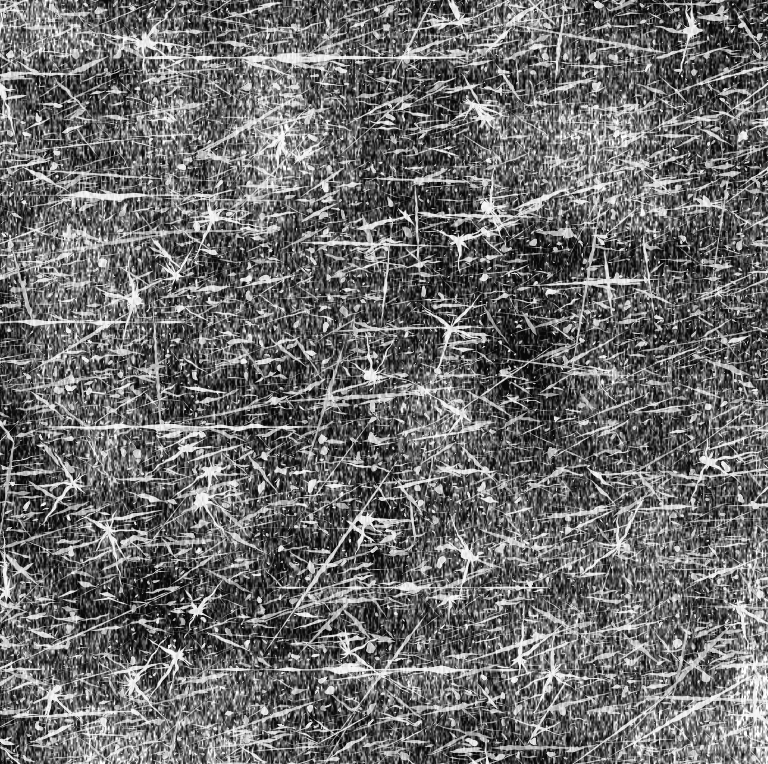
Reproduce this texture procedurally as a Shadertoy shader.

```glsl
// Scratched dark metal: fine vertical grain over blotchy wear, covered with
// ragged tapered scratches, star-shaped chips, flakes and long scuffed lines.
// Scratches are slivers scattered on rotated grids of growing cell size.

const float PI = 3.14159;
const int   SCRATCH_LAYERS = 18;
const float SCRATCH_DENSITY = 0.31;
const float SCRATCH_WIDTH = 0.0026;
const vec2  SCRATCH_LENGTH = vec2(0.028, 0.22);   // shortest, longest
const vec2  GRAIN_COARSE = vec2(520.0, 150.0);
const vec2  GRAIN_FINE = vec2(600.0, 330.0);
const float GRAIN_CONTRAST = 1.12;
const float GRAIN_LEVEL = 0.425;
const float BLOTCH_AMOUNT = 0.85;
const float TONE_GAMMA = 1.6;
const float RAGGED_GRID = 120.0;
const float RAGGED_AMOUNT = 0.0035;
const float STAR_GRID = 8.0;
const int   STAR_RAYS = 6;
const int   SCUFF_LINES = 6;
const float BLACK = 0.03;
const float WHITE = 0.97;

float hash(vec2 p) {
    return fract(sin(dot(p, vec2(127.1, 311.7))) * 43758.5453);
}

float noise(vec2 p) {
    vec2 i = floor(p), f = fract(p);
    f = f * f * (3.0 - 2.0 * f);
    return mix(mix(hash(i), hash(i + vec2(1, 0)), f.x),
               mix(hash(i + vec2(0, 1)), hash(i + vec2(1, 1)), f.x), f.y);
}

vec2 rotate(vec2 p, float a) {
    float c = cos(a), s = sin(a);
    return vec2(c * p.x + s * p.y, c * p.y - s * p.x);
}

// Smoothed inside of an edge; positive distances lie inside
float cover(float inside) {
    return clamp(inside * iResolution.y + 0.5, 0.0, 1.0);
}

// Sliver along x that tapers to both tips; hairlines fade instead of vanishing
float sliver(vec2 p, float halfLength, float width, float belly) {
    float t = p.x / halfLength - belly;
    float w = width * max(0.0, 1.0 - abs(t) / (1.0 + belly * sign(-t)));
    return cover(w - abs(p.y)) * min(1.0, 2.5 * w * iResolution.y);
}

// One grid of scratches around a common direction
float scratchLayer(vec2 uv, float angle, vec2 cell, float rag, float seed) {
    vec2 p = rotate(uv, angle);
    vec2 home = floor(p / cell);
    float paint = 0.0;
    for (int y = -1; y <= 1; y++)
    for (int x = -1; x <= 1; x++) {
        vec2 id = home + vec2(x, y);
        vec2 key = id + seed * 17.3;
        if (hash(key) > SCRATCH_DENSITY) continue;
        vec2 center = (id + vec2(hash(key + 3.1), hash(key + 5.7))) * cell;
        vec2 q = rotate(p - center, (hash(key + 8.2) - 0.5) * 0.6);
        float thick = hash(key + 11.4);
        float width = SCRATCH_WIDTH * (0.18 + 1.2 * thick * thick * thick) * rag;
        float halfLength = cell.x * mix(0.15, 0.9, hash(key + 13.9));
        float belly = 1.4 * (hash(key + 17.6) - 0.5);
        float strength = mix(0.65, 1.0, hash(key + 19.3));
        paint = max(paint, strength * sliver(q, halfLength, width, belly));
    }
    return paint;
}

// Chips with a few uneven rays, each pushed off centre
float stars(vec2 uv, float rag) {
    vec2 home = floor(uv * STAR_GRID);
    float paint = 0.0;
    for (int y = -1; y <= 1; y++)
    for (int x = -1; x <= 1; x++) {
        vec2 id = home + vec2(x, y);
        if (hash(id + 41.0) > 0.6) continue;
        vec2 p = uv - (id + vec2(hash(id + 43.0), hash(id + 47.0))) / STAR_GRID;
        float size = mix(0.002, 0.008, pow(hash(id + 53.0), 2.0));
        paint = max(paint, cover(size * rag - length(p * vec2(0.7, 1.2))));
        for (int k = 0; k < STAR_RAYS; k++) {
            vec2 key = id + float(k) * 7.7;
            float reach = mix(0.008, 0.06, pow(hash(key + 59.0), 2.0));
            vec2 q = rotate(p, hash(key + 61.0) * 2.0 * PI) - vec2(0.6 * reach, 0.0);
            paint = max(paint, sliver(q, reach, 0.0023 * rag, -0.5));
        }
    }
    return paint;
}

// Irregular flakes, gathered in clusters
float flakes(vec2 uv, float grid, float rag) {
    vec2 id = floor(uv * grid);
    vec2 p = fract(uv * grid) - 0.3 - 0.4 * vec2(hash(id + 71.0), hash(id + 73.0));
    p = rotate(p, hash(id + 79.0) * PI) * vec2(0.75, 1.3);
    float radius = mix(0.06, 0.25, pow(hash(id + 83.0), 1.5)) * rag;
    float present = step(hash(id + 89.0), 0.75 * noise(uv * 9.0 + grid));
    return present * cover((radius - length(p)) / grid) * mix(0.7, 1.0, hash(id + 97.0));
}

// Long broken horizontal scuffs
float scuffs(vec2 uv) {
    float paint = 0.0;
    for (int i = 0; i < SCUFF_LINES; i++) {
        float n = float(i);
        vec2 key = vec2(n, 101.0);
        vec2 center = vec2(hash(key), (n + 0.25 + 0.5 * hash(key + 3.0)) / float(SCUFF_LINES));
        float wear = noise(uv * vec2(45.0, 160.0) + n * 9.0);
        float width = 0.0006 + 0.008 * wear * wear;
        paint = max(paint, sliver(uv - center, mix(0.14, 0.3, hash(key + 5.0)), width, 0.0));
    }
    return paint;
}

void mainImage(out vec4 fragColor, in vec2 fragCoord) {
    vec2 uv = fragCoord / iResolution.y;

    // Worn ground: grain lifted and sunk by broad blotches
    float grain = 0.6 * noise(uv * GRAIN_COARSE) + 0.4 * noise(uv * GRAIN_FINE + 31.0);
    float blotch = 0.4 * noise(uv * 5.0 + 7.0) + 0.3 * noise(uv * vec2(14.0, 6.0))
                 + 0.3 * noise(uv * vec2(7.0, 18.0) + 19.0) - 0.5;
    float streak = noise(uv * vec2(120.0, 12.0)) - 0.5;
    float level = GRAIN_LEVEL + (grain - 0.5) * GRAIN_CONTRAST + blotch * BLOTCH_AMOUNT + streak * 0.12;
    float tone = BLACK + pow(clamp(level, 0.0, 1.0), TONE_GAMMA);

    // Marks: mostly near-level scratches, every third layer in any direction
    vec2 tear = vec2(noise(uv * RAGGED_GRID + 5.0), noise(uv * RAGGED_GRID + 53.0)) - 0.5;
    vec2 torn = uv + tear * RAGGED_AMOUNT;
    float rag = 0.45 + 1.1 * noise(uv * 150.0);
    float paint = max(stars(torn, rag), scuffs(uv));
    for (int i = 0; i < SCRATCH_LAYERS; i++) {
        float n = float(i), f = n / float(SCRATCH_LAYERS - 1);
        float turn = hash(vec2(n, 23.0));
        float angle = i % 3 == 2 ? turn * PI : (turn - 0.5) * 0.7;
        float span = mix(SCRATCH_LENGTH.x, SCRATCH_LENGTH.y, f * f);
        vec2 place = mix(torn, uv, f);
        paint = max(paint, scratchLayer(place, angle, span * vec2(1.0, mix(0.7, 0.35, f)), rag, n + 1.0));
    }
    vec2 crumbled = uv + tear * RAGGED_AMOUNT * 2.0;
    paint = max(paint, max(flakes(crumbled, 48.0, rag), flakes(crumbled, 115.0, rag)));
    paint *= mix(0.82, 1.06, grain);

    fragColor = vec4(vec3(mix(tone, WHITE, clamp(paint, 0.0, 1.0))), 1.0);
}
```
